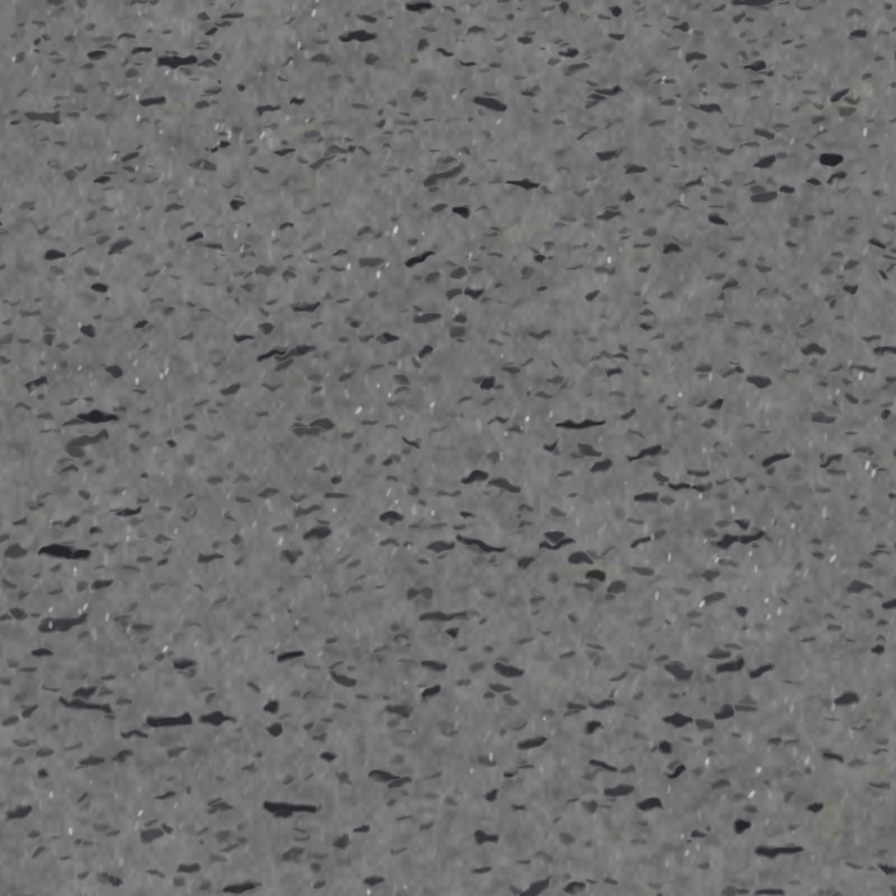
Write a WebGL 2 fragment shader that draws this texture.

```glsl
#version 300 es
precision highp float;

uniform vec2 u_resolution;
out vec4 fragColor;

float hash(vec2 p) {
    return fract(sin(dot(p, vec2(127.1, 311.7))) * 43758.5453);
}

vec2 hash2(vec2 p) {
    return vec2(hash(p), hash(p + vec2(41.3, 17.9)));
}

float valueNoise(vec2 p) {
    vec2 cell = floor(p);
    vec2 f = fract(p);
    f = f * f * (3.0 - 2.0 * f);
    float low = mix(hash(cell), hash(cell + vec2(1.0, 0.0)), f.x);
    float high = mix(hash(cell + vec2(0.0, 1.0)), hash(cell + vec2(1.0)), f.x);
    return mix(low, high, f.y);
}

vec2 noiseOffset(vec2 p) {
    return vec2(valueNoise(p), valueNoise(p + 57.0)) - 0.5;
}

// Distance to a bar that tapers towards its ends
float barDistance(vec2 p, float halfLength, float radius) {
    float along = clamp(p.x, -halfLength, halfLength);
    float taper = 1.0 - 0.3 * abs(along) / halfLength;
    return length(p - vec2(along, 0.0)) - radius * taper;
}

// Randomly placed bars, size = (half length, radius); returns coverage times strength
float scatterBars(vec2 p, vec2 grid, float chance, vec2 size, float tilt, float soft, float seed) {
    vec2 home = floor(p * grid);
    float cover = 0.0;
    for (int j = -1; j <= 1; j++) {
        for (int i = -1; i <= 1; i++) {
            vec2 cell = home + vec2(i, j);
            vec2 key = cell + seed;
            if (hash(key + 3.7) > chance) continue;
            vec2 delta = p - (cell + hash2(key)) / grid;
            vec2 shape = hash2(key + 23.1);
            float angle = tilt + (hash(key + 9.2) - 0.5) * 0.8;
            float c = cos(angle);
            float s = sin(angle);
            vec2 local = vec2(c * delta.x + s * delta.y, c * delta.y - s * delta.x);
            float d = barDistance(local, size.x * mix(0.15, 1.3, shape.x), size.y * mix(0.65, 1.3, shape.y));
            float strength = mix(0.55, 1.0, hash(key + 31.4));
            cover = max(cover, strength * (1.0 - smoothstep(-soft, soft, d)));
        }
    }
    return cover;
}

// Mineral grain from fine to broad, slightly stretched upwards
float grain(vec2 p) {
    float fine = valueNoise(p * vec2(200.0, 135.0)) - 0.5;
    float medium = valueNoise(p * vec2(90.0, 80.0) + 13.0) - 0.5;
    float mottle = valueNoise(p * vec2(36.0, 44.0) + 37.0) - 0.5;
    float broad = valueNoise(p * vec2(9.0, 12.0) + 71.0) - 0.5;
    return fine * 0.062 + medium * 0.062 + mottle * 0.036 + broad * 0.026;
}

void main() {
    vec2 uv = gl_FragCoord.xy / u_resolution.y;
    float soft = max(0.0035, 1.0 / u_resolution.y);

    // Surface recedes towards the top
    vec2 ground = vec2((uv.x - 0.5) * (1.0 + 0.25 * uv.y), uv.y * (1.0 + 0.2 * uv.y));

    vec3 color = vec3(0.459, 0.460, 0.462) + grain(uv);

    // A few faint warm stains
    float stain = smoothstep(0.9, 1.0, valueNoise(ground * vec2(16.0, 28.0) + 5.0));
    color += stain * vec3(0.025, 0.018, -0.010);

    // Dark ragged pits in three sizes, over faint smudges
    vec2 ragged = ground + noiseOffset(ground * 85.0) * vec2(0.010, 0.009);
    float tilt = 0.12;
    float large = scatterBars(ragged, vec2(9.0, 12.0), 0.34, vec2(0.021, 0.0068), tilt, soft, 11.0);
    float medium = scatterBars(ragged, vec2(18.0, 24.0), 0.42, vec2(0.010, 0.0060), tilt, soft, 47.0);
    float small = scatterBars(ragged, vec2(34.0, 46.0), 0.42, vec2(0.0055, 0.0040), tilt, soft, 83.0);
    float smudge = scatterBars(ragged, vec2(30.0, 38.0), 0.45, vec2(0.007, 0.0052), tilt, soft * 1.4, 211.0);
    float pit = max(max(large, medium * 0.88), max(small * 0.56, smudge * 0.2));
    color = mix(color, vec3(0.135, 0.140, 0.155), pit);

    // Pale flecks and a few bright glints, gathered in loose clusters
    float glintSoft = max(0.0024, 1.0 / u_resolution.y);
    float cluster = smoothstep(0.4, 0.85, valueNoise(ground * 11.0 + 29.0));
    float fleck = scatterBars(uv, vec2(48.0, 40.0), 0.4, vec2(0.004, 0.0024), 1.4, glintSoft, 131.0);
    float glint = scatterBars(uv, vec2(44.0, 38.0), 0.24, vec2(0.0025, 0.0018), 1.3, glintSoft, 173.0);
    color += fleck * mix(0.055, 0.11, cluster);
    color += glint * mix(0.06, 0.36, cluster);

    fragColor = vec4(clamp(color, 0.0, 1.0), 1.0);
}
```
